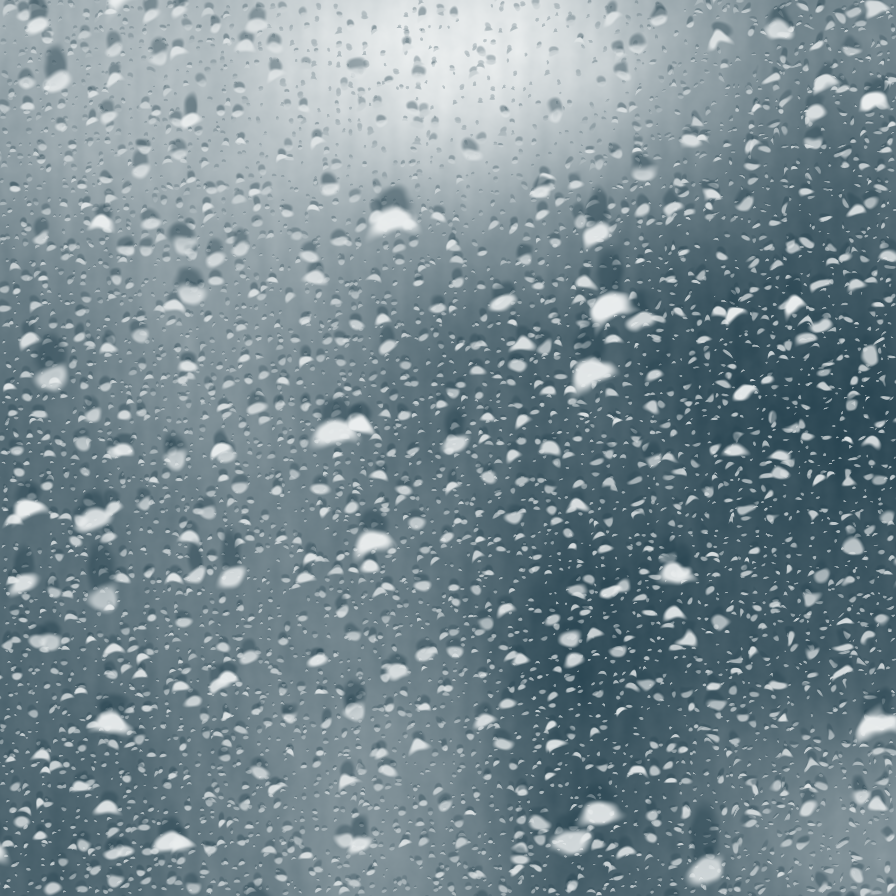
Give the GLSL for this texture, as a Shadertoy shader.

```glsl
const vec3 DEEP_SLATE = vec3(0.15, 0.26, 0.31);
const vec3 PALE_SKY = vec3(0.95, 0.96, 0.96);

vec2 hash2(vec2 p) {
    vec3 q = fract(p.xyx * vec3(0.1031, 0.1030, 0.0973));
    q += dot(q, q.yzx + 33.33);
    return fract((q.xx + q.yz) * q.zy);
}

float cornerSlope(vec2 cell, vec2 f, vec2 corner) {
    return dot(hash2(cell + corner) * 2.0 - 1.0, f - corner);
}

float gradientNoise(vec2 p) {
    vec2 cell = floor(p), f = fract(p);
    vec2 u = f * f * f * (f * (f * 6.0 - 15.0) + 10.0);
    float low = mix(cornerSlope(cell, f, vec2(0, 0)), cornerSlope(cell, f, vec2(1, 0)), u.x);
    float high = mix(cornerSlope(cell, f, vec2(0, 1)), cornerSlope(cell, f, vec2(1, 1)), u.x);
    return mix(low, high, u.y);
}

float fbm(vec2 p) {
    float sum = 0.0, amp = 0.6;
    for (int i = 0; i < 4; i++) {
        sum += amp * gradientNoise(p);
        p = p * 2.03 + 17.0;
        amp *= 0.5;
    }
    return sum;
}

float glow(vec2 p, vec2 center, vec2 size) {
    vec2 q = (p - center) / size;
    return exp(-dot(q, q));
}

float softEllipse(vec2 p, vec2 radii) {
    return 1.0 - smoothstep(0.55, 1.2, length(p / radii));
}

mat2 rotation(float angle) {
    float c = cos(angle), s = sin(angle);
    return mat2(c, -s, s, c);
}

// Blurred view behind the glass, as a tone from 0 to 1
float backdrop(vec2 p) {
    float tone = 0.2 + 0.4 * smoothstep(0.55, 1.0, p.y) * (1.0 - 0.5 * smoothstep(0.6, 0.95, p.x));
    tone += 0.38 * glow(p, vec2(0.52, 0.93), vec2(0.2, 0.16));
    tone += 0.24 * glow(p, vec2(0.24, 0.64), vec2(0.2, 0.28));
    tone += 0.25 * glow(p, vec2(0.4, 0.08), vec2(0.17, 0.3));
    tone += 0.25 * glow(p, vec2(1.0, 0.05), vec2(0.2, 0.15));
    tone -= 0.14 * glow(p, vec2(0.92, 0.58), vec2(0.25, 0.35));
    tone -= 0.1 * glow(p, vec2(0.64, 0.22), vec2(0.13, 0.22));
    return tone + 0.13 * fbm(p * vec2(7.0, 5.0));
}

// Scattered drops: x is the dark upper side, y the lit lower side
vec2 dropLayer(vec2 p, float cells, float seed, float density, float tailLength) {
    vec2 grid = p * cells, base = floor(grid), result = vec2(0.0);
    for (int y = -1; y <= 1; y++)
    for (int x = -1; x <= 1; x++) {
        vec2 cell = base + vec2(x, y);
        vec2 place = hash2(cell + seed);
        vec2 kind = hash2(cell + seed + 71.0);
        vec2 form = hash2(cell + seed + 139.0);
        vec2 home = (cell + 0.5) / cells;
        float keep = density * (1.0 - 0.5 * glow(home, vec2(0.52, 0.95), vec2(0.25, 0.2)));
        if (kind.x > keep) continue;

        float size = mix(0.14, 0.34, kind.y * kind.y);
        vec2 offset = grid - cell - 0.15 - 0.7 * place;
        vec2 lit = rotation((form.x - 0.3) * 0.9) * offset;
        lit.y += (form.y - 0.5) * lit.x * lit.x / size;
        float light = softEllipse(lit, size * vec2(0.75 + 0.45 * form.y, 0.62));

        float tail = tailLength * smoothstep(0.6, 1.0, form.x);
        vec2 above = offset - size * vec2(0.3 * (form.y - 0.6), 0.75 + tail);
        float shadow = softEllipse(above, size * vec2(0.85 - 0.25 * tail, 0.8 + tail));
        result = max(result, vec2(shadow, light * mix(0.65, 1.0, form.y)));
    }
    return result;
}

float addDrops(float tone, vec2 drops, float shadowDepth, float shine) {
    tone = mix(tone, tone * 0.4, drops.x * shadowDepth);
    return mix(tone, shine, drops.y);
}

void mainImage(out vec4 fragColor, in vec2 fragCoord) {
    vec2 uv = fragCoord / iResolution.y;
    float tone = backdrop(uv);

    // Thin wet film with faint vertical runs
    tone += 0.05 * gradientNoise(uv * vec2(70.0, 14.0)) + 0.04 * fbm(uv * 60.0);

    // Ragged outlines, stronger toward the right
    float ragged = mix(0.005, 0.011, smoothstep(0.5, 0.9, uv.x));
    vec2 wobble = vec2(gradientNoise(uv * 48.0), gradientNoise(uv * 48.0 + 31.0));
    vec2 p = uv + ragged * wobble;

    // Drops from mist to large beads
    tone = addDrops(tone, dropLayer(p, 78.0, 11.0, 0.75, 0.0), 0.35, 0.66);
    tone = addDrops(tone, dropLayer(p, 46.0, 23.0, 0.75, 0.0), 0.5, 0.8);
    tone = addDrops(tone, dropLayer(p, 27.0, 37.0, 0.75, 0.3), 0.65, 0.9);
    tone = addDrops(tone, dropLayer(p + 0.4 * ragged * wobble.yx, 13.0, 53.0, 0.45, 0.8), 0.8, 0.96);

    fragColor = vec4(mix(DEEP_SLATE, PALE_SKY, clamp(tone, 0.0, 1.0)), 1.0);
}
```
